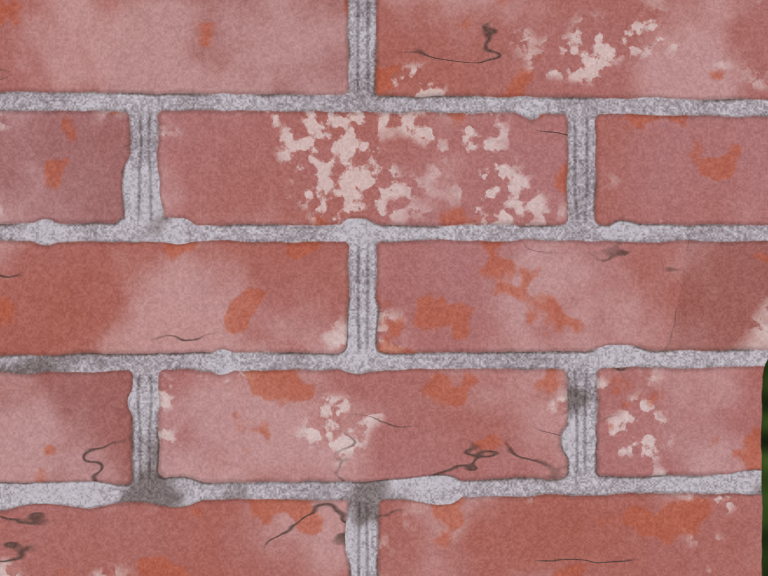
Give the GLSL for this texture, as a WebGL 1 fragment shader.

```glsl
precision highp float;

// Weathered brick wall in running bond: rounded-box bricks in offset courses,
// sandy grey joints, and noise layers for tone, salt bloom, cracks and soot.
// Lengths are in canvas heights.

uniform vec2 u_resolution;

#define JOINT_ORIGIN vec2(0.630, 0.151)
#define COURSE 0.223
#define BRICK_LENGTH 0.757
#define BED_HALF 0.0150
#define HEAD_HALF 0.0245
#define GRAIN 0.15
#define ROSE vec3(0.67, 0.45, 0.45)
#define CLAY vec3(0.65, 0.38, 0.34)
#define PALE vec3(0.76, 0.60, 0.60)
#define MORTAR_LIGHT vec3(0.73, 0.70, 0.73)
#define MORTAR_DARK vec3(0.54, 0.49, 0.51)
#define SOOT vec3(0.29, 0.23, 0.21)

float hash(vec2 p) {
  vec3 q = fract(p.xyx * 0.1031);
  q += dot(q, q.yzx + 33.33);
  return fract((q.x + q.y) * q.z);
}

float noise(vec2 p) {
  vec2 i = floor(p), f = fract(p);
  f = f * f * (3.0 - 2.0 * f);
  return mix(mix(hash(i), hash(i + vec2(1.0, 0.0)), f.x),
             mix(hash(i + vec2(0.0, 1.0)), hash(i + 1.0), f.x), f.y);
}

float fbm(vec2 p) {
  float sum = 0.0, amp = 0.533;
  for (int i = 0; i < 4; i++) {
    sum += amp * noise(p);
    p = mat2(1.6, 1.2, -1.2, 1.6) * p + 17.3;
    amp *= 0.5;
  }
  return sum;
}

float roundBox(vec2 p, vec2 halfSize, float radius) {
  vec2 q = abs(p) - halfSize + radius;
  return length(max(q, 0.0)) + min(max(q.x, q.y), 0.0) - radius;
}

// 1 on a thin band around zero, 0 outside it
float line(float x, float width) {
  return 1.0 - smoothstep(0.0, width, abs(x));
}

vec3 brickColor(vec2 p, vec2 local, vec2 id, float d, float grain) {
  vec2 s = p + id * 7.31;
  float cloud = fbm(s * 4.0);

  // Fired tone: stretchers of odd courses are warmer
  float warm = 0.05 + 0.4 * mod(id.y, 2.0) + 0.5 * (hash(id + 4.7) - 0.3);
  vec3 color = mix(ROSE, CLAY, clamp(warm + 1.6 * (cloud - 0.5), 0.0, 1.0));

  // A slanted seam splits some bricks into two tones
  float seam = local.x - 0.2 * local.y - 0.4 * (hash(id + 9.1) - 0.5)
             + 0.03 * (fbm(p * 14.0) - 0.5);
  float split = step(0.4, hash(id + 2.3));
  color *= 1.0 - 0.07 * split * smoothstep(-0.004, 0.004, seam);
  color = mix(color, SOOT, 0.4 * split * line(seam, 0.003)
                           * smoothstep(0.4, 0.6, noise(p * 18.0)));

  // Pale bloom and flaky white salt
  float bloom = smoothstep(0.46, 0.72, fbm(s * 5.0 + 31.0));
  color = mix(color, PALE, 0.75 * bloom);
  float flakes = smoothstep(0.47, 0.62, fbm(p * 48.0));
  float salt = smoothstep(0.58, 0.70, fbm(s * vec2(5.0, 7.0) + 63.0));
  color = mix(color, vec3(0.85, 0.79, 0.78), 0.75 * salt * flakes);

  // Orange scars and hairline cracks
  float scar = smoothstep(0.67, 0.73, fbm(s * 9.0 + 12.0));
  color = mix(color, vec3(0.70, 0.35, 0.25), 0.6 * scar);
  float crack = line(fbm(s * vec2(4.0, 9.0) + 5.0) - 0.5, 0.017)
              * smoothstep(0.62, 0.78, noise(s * 6.0 + 40.0));
  color = mix(color, SOOT, 0.75 * crack);

  // Worn rim and sandy surface
  color *= 1.0 - 0.16 * smoothstep(-0.009, 0.0, d);
  return color + GRAIN * 0.7 * (grain - 0.5);
}

vec3 mortarColor(vec2 p, vec2 local, float d, float grain) {
  float tone = 0.72 + 1.1 * (fbm(p * 13.0) - 0.5) + 0.9 * (grain - 0.5);
  vec3 color = mix(MORTAR_DARK, MORTAR_LIGHT, clamp(tone, 0.0, 1.0));

  // Tooled grooves run down the head joints
  float center = 0.5 * BRICK_LENGTH - abs(local.x) + 0.006 * (noise(p * 16.0) - 0.5);
  float inHead = 1.0 - smoothstep(-0.012, 0.0, abs(local.y) - 0.5 * COURSE + BED_HALF);
  color *= 1.0 - 0.22 * inHead * line(center - 0.009, 0.005);

  // Shadow under each brick, soot stains in places
  float under = mix(0.3, 0.7, step(local.y, 0.0)) * smoothstep(0.3, 0.65, noise(p * 15.0));
  color = mix(color, SOOT, under * (1.0 - smoothstep(0.0, 0.006, d)));
  color = mix(color, SOOT, 0.55 * smoothstep(0.62, 0.76, fbm(p * 6.0 + 21.0)));
  return color + GRAIN * (grain - 0.5);
}

void main() {
  vec2 uv = gl_FragCoord.xy / u_resolution.y;
  float aa = 1.0 / u_resolution.y;

  // Courses converge slightly to the right
  vec2 p = uv;
  p.y += 0.037 * (p.x - 0.667) * (p.y - 0.577) + 0.004 * (noise(p * 3.0) - 0.5);

  // Brick cell, odd courses shifted by half a brick
  vec2 cell = (p - JOINT_ORIGIN) / vec2(BRICK_LENGTH, COURSE);
  cell.x += 0.5 * (1.0 - mod(floor(cell.y), 2.0));
  vec2 id = floor(cell);
  vec2 local = (fract(cell) - 0.5) * vec2(BRICK_LENGTH, COURSE);

  // Brick outline with uneven size, rough edges and chips
  vec2 halfSize = 0.5 * vec2(BRICK_LENGTH, COURSE) - vec2(HEAD_HALF, BED_HALF);
  halfSize += vec2(0.008, 0.003) * (hash(id + 6.6) - 0.5);
  float d = roundBox(local, halfSize, 0.011);
  d += 0.009 * (fbm(p * 22.0) - 0.5) + 0.012 * smoothstep(0.72, 0.95, noise(p * 13.0));

  float grain = 0.6 * noise(p * 330.0) + 0.4 * noise(p * 170.0 + 8.0);
  vec3 color = mix(brickColor(p, local, id, d, grain),
                   mortarColor(p, local, d, grain), smoothstep(-aa, aa, d));

  // Foliage shows past the wall's lower right end
  float wallEnd = 1.323 + 0.03 * smoothstep(0.34, 0.43, uv.y) + 0.008 * (fbm(uv * 20.0) - 0.5);
  vec3 foliage = mix(vec3(0.08, 0.10, 0.05), vec3(0.25, 0.34, 0.14), noise(uv * 30.0));
  color = mix(color, foliage, smoothstep(-aa, aa, uv.x - wallEnd));

  gl_FragColor = vec4(clamp(color, 0.0, 1.0), 1.0);
}
```
